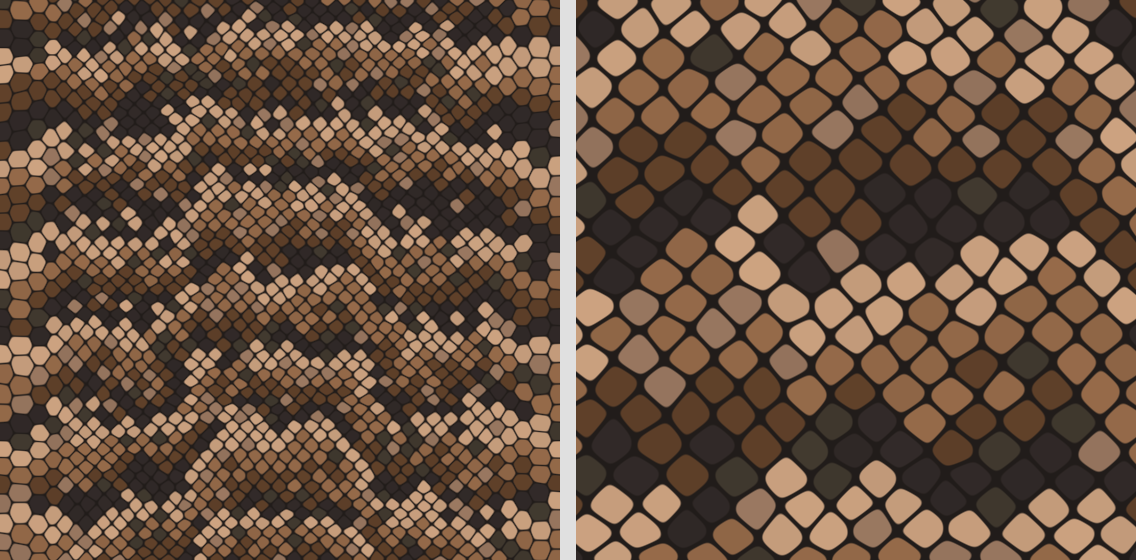
Left, the full canvas; right, a detail of the centre.
Give the GLSL for this pattern, as a WebGL 1 fragment shader.

```glsl
precision highp float;

uniform vec2 u_resolution;

float hash(vec2 p) {
    return fract(sin(dot(p, vec2(127.1, 311.7))) * 4375.85);
}

vec2 gradient(vec2 cell) {
    float angle = 6.2832 * hash(cell);
    return vec2(cos(angle), sin(angle));
}

float gradientNoise(vec2 p) {
    vec2 i = floor(p), f = fract(p);
    vec2 w = f * f * f * (f * (f * 6.0 - 15.0) + 10.0);
    vec2 e = vec2(1.0, 0.0);
    float low = mix(dot(gradient(i), f), dot(gradient(i + e), f - e), w.x);
    float high = mix(dot(gradient(i + e.yx), f - e.yx), dot(gradient(i + 1.0), f - 1.0), w.x);
    return mix(low, high, w.y);
}

// Columns are narrow in the middle and widen sharply at both sides
float columnToX(float column) {
    float u = column / 30.0;
    return 0.5 + 0.5 * u * (0.86 + 0.14 * pow(abs(u), 11.0));
}

// Newton inverse of columnToX
float xToColumn(float x) {
    float target = abs(2.0 * x - 1.0);
    float u = min(target / 0.86, 1.05);
    for (int k = 0; k < 5; k++) {
        float u11 = pow(u, 11.0);
        u -= (u * (0.86 + 0.14 * u11) - target) / (0.86 + 1.68 * u11);
    }
    return 30.0 * u * sign(x - 0.5);
}

// Staggered lattice of jittered scale centres, 30 rows
vec2 scaleCentre(vec2 id) {
    vec2 jitter = vec2(hash(id + 3.7), hash(id + 51.3)) - 0.5;
    float y = (id.y + 0.5 * mod(id.x, 2.0)) / 30.0;
    return vec2(columnToX(id.x), y) + jitter * 0.0055;
}

// Scale under the column: the row is found per column because of the stagger
vec2 neighbourId(vec2 lattice, int i, int j) {
    float column = floor(lattice.x + 0.5) + float(i);
    float row = floor(lattice.y - 0.5 * mod(column, 2.0) + 0.5) + float(j);
    return vec2(column, row);
}

// Sawtooth bands, mirrored left to right: light, mid, brown, dark
vec3 scaleColour(vec2 centre, vec2 id) {
    float side = abs(centre.x - 0.5);
    float down = 1.0 - centre.y;
    float flank = 6.0 * down - 0.4 - 0.2 * smoothstep(0.35, 0.5, side);
    float spine = 7.0 * down - 0.31;
    float phase = mix(spine, flank, smoothstep(0.1, 0.22, side));
    phase += 0.42 * gradientNoise(vec2(side * 9.0, down * 7.0) + 4.3);
    phase += 0.3 * (hash(id + 17.1) - 0.5);
    float band = fract(phase);

    vec3 colour = vec3(0.19, 0.16, 0.155);
    if (band < 0.8) colour = vec3(0.37, 0.25, 0.16);
    if (band < 0.56) colour = vec3(0.57, 0.405, 0.28);
    if (band < 0.29) colour = vec3(0.78, 0.62, 0.49);

    // Stray greyish tan and olive scales
    float stray = hash(id + 83.9);
    if (stray < 0.15) colour = vec3(0.25, 0.22, 0.18);
    if (stray < 0.085) colour = vec3(0.59, 0.46, 0.37);
    return colour * (0.97 + 0.06 * hash(id + 29.5));
}

void main() {
    vec2 uv = gl_FragCoord.xy / u_resolution;
    float pixel = 1.0 / min(u_resolution.x, u_resolution.y);

    // Gentle bending of the rows
    vec2 p = uv + 0.014 * vec2(0.6 * gradientNoise(uv * 5.0 + 11.0), gradientNoise(uv * 6.0 + 37.0));
    vec2 lattice = vec2(xToColumn(p.x), p.y * 30.0);

    // Nearest scale
    vec2 id = vec2(0.0), centre = vec2(0.0);
    float nearest = 10.0;
    for (int i = -2; i <= 2; i++) {
        for (int j = -1; j <= 1; j++) {
            vec2 candidate = neighbourId(lattice, i, j);
            vec2 c = scaleCentre(candidate);
            float d = distance(p, c);
            if (d < nearest) {
                nearest = d;
                id = candidate;
                centre = c;
            }
        }
    }

    // Smooth minimum over the borders rounds the corners
    float sum = 0.0;
    for (int i = -2; i <= 2; i++) {
        for (int j = -1; j <= 1; j++) {
            vec2 c = scaleCentre(neighbourId(lattice, i, j));
            vec2 across = c - centre;
            float gap = length(across);
            if (gap > 0.0001) {
                float border = dot(0.5 * (c + centre) - p, across / gap);
                sum += exp(-border / 0.0016);
            }
        }
    }
    float edge = -0.0016 * log(max(sum, 1e-20));

    float inside = smoothstep(0.0012 - pixel, 0.0012 + pixel, edge);
    vec3 colour = mix(vec3(0.13, 0.11, 0.1), scaleColour(centre, id), inside);
    gl_FragColor = vec4(colour, 1.0);
}
```
